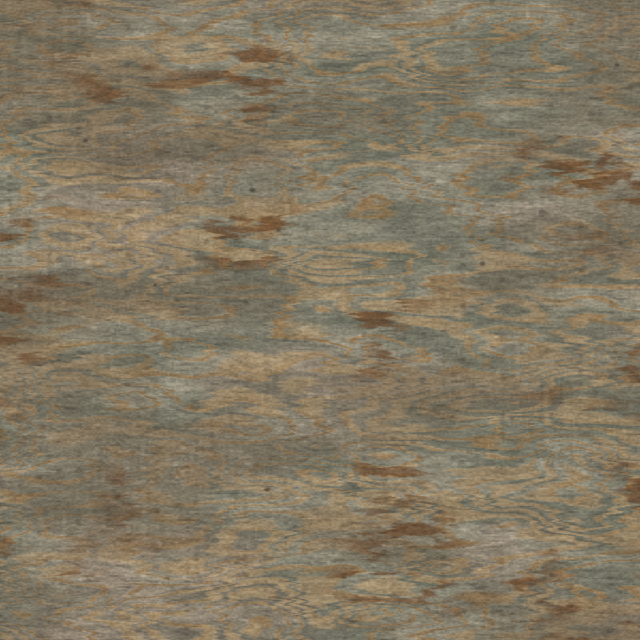
A Shadertoy shader for this texture:

```glsl
// Weathered plywood: the contour lines of a stretched height field give the
// tan and amber growth bands on grey-green wood; fine horizontal fibres,
// worn pale areas, small rust stains and a few dark knots lie over them.

#define COOL_GREY  vec3(0.455, 0.455, 0.395)
#define PALE_GREY  vec3(0.575, 0.555, 0.485)
#define TAN        vec3(0.640, 0.555, 0.425)
#define AMBER      vec3(0.550, 0.430, 0.280)
#define SHADE      vec3(0.430, 0.380, 0.310)
#define RUST       vec3(0.390, 0.255, 0.150)
#define RING_COUNT 10.0
#define FEATHER    0.030
#define FIBRE      0.19
#define KNOTS      7

float hash(vec2 p) {
    return fract(sin(dot(p, vec2(127.1, 311.7))) * 43758.5453);
}

float noise(vec2 p) {
    vec2 cell = floor(p), f = fract(p);
    f = f * f * (3.0 - 2.0 * f);
    return mix(mix(hash(cell), hash(cell + vec2(1, 0)), f.x),
               mix(hash(cell + vec2(0, 1)), hash(cell + vec2(1, 1)), f.x), f.y);
}

float fbm(vec2 p) {
    float sum = 0.0, weight = 0.5;
    for (int i = 0; i < 4; i++) {
        sum += weight * noise(p);
        p = p * 2.03 + vec2(17.3, 9.1);
        weight *= 0.5;
    }
    return sum / 0.9375;
}

// Growth phase: closed, wavy, horizontally stretched contours
float growthPhase(vec2 p) {
    p.y += 0.014 * (noise(p * vec2(15.0, 18.0)) - 0.5);
    float height = 0.64 * noise(p * vec2(4.2, 9.0) + 4.7)
                 + 0.36 * noise(p * vec2(10.0, 27.0) + 31.0);
    return RING_COUNT * height + 0.5 * noise(p * vec2(18.0, 95.0));
}

// Soft dark knots scattered over the board
float knots(vec2 p) {
    float mask = 0.0;
    for (int i = 0; i < KNOTS; i++) {
        float id = float(i);
        vec2 offset = p - vec2(hash(vec2(id, 3.1)), hash(vec2(id, 8.7)));
        float radius = mix(0.004, 0.009, hash(vec2(id, 5.3)));
        offset.y *= 1.3;
        mask = max(mask, 1.0 - smoothstep(0.2 * radius, radius, length(offset)));
    }
    return mask;
}

void mainImage(out vec4 fragColor, in vec2 fragCoord) {
    vec2 p = fragCoord / iResolution.xy;

    // Ragged fibre ends: each thin row slides sideways
    vec2 torn = p;
    torn.x += FEATHER * (noise(p * vec2(9.0, 180.0)) - 0.5);
    torn.x += 0.5 * FEATHER * (noise(p * vec2(24.0, 340.0)) - 0.5);

    // Grey wood, from dark green-grey to worn pale grey
    float wear = fbm(torn * vec2(9.0, 30.0) + 50.0);
    vec3 color = mix(COOL_GREY, PALE_GREY, smoothstep(0.30, 0.74, wear));
    float mauve = smoothstep(0.45, 0.75, fbm(p * vec2(5.0, 8.0) + 71.0));
    color += mauve * vec3(0.025, -0.005, -0.005);

    // Growth bands: soft tan rise, amber edge; narrow where cover is low
    float band = fract(growthPhase(torn));
    float cover = fbm(torn * vec2(8.0, 25.0) + 12.0);
    float start = mix(0.85, 0.15, smoothstep(0.27, 0.73, cover));
    float fade = 1.0 - smoothstep(0.88, 1.0, band);
    float tanMask = smoothstep(start, start + 0.22, band) * fade;
    float edge = smoothstep(0.62, 0.86, band) * fade;
    float bleach = fbm(torn * vec2(12.0, 40.0) + 33.0);
    color = mix(color, TAN * mix(0.90, 1.06, bleach), 0.82 * tanMask);
    color = mix(color, AMBER, edge * mix(0.70, 0.25, smoothstep(0.35, 0.65, cover)));

    // Dark seam on the grey side of each ring
    float seam = smoothstep(0.0, 0.10, band) * (1.0 - smoothstep(0.10, 0.34, band));
    color *= 1.0 - 0.07 * seam;

    // Brown weathering, stronger toward the sides
    float side = smoothstep(0.15, 0.5, abs(p.x - 0.5));
    float dirt = fbm(torn * vec2(5.0, 13.0) + 90.0);
    color = mix(color, SHADE, smoothstep(0.42, 0.74, dirt + 0.06 * side) * 0.50);

    // Small ragged rust stains
    float stain = fbm(torn * vec2(17.0, 46.0) + 140.0);
    float stainArea = smoothstep(0.52, 0.72, fbm(p * vec2(5.0, 8.0) + 23.0) + 0.07 * side);
    color = mix(color, RUST, smoothstep(0.50, 0.64, stain) * stainArea * 0.65);

    // Fine fibres, weave-like grain, short dark pores and pale scuffs
    float fibre = 0.5 * noise(p * vec2(45.0, 230.0)) + 0.5 * noise(p * vec2(130.0, 400.0));
    float grain = noise(p * vec2(300.0, 370.0) + 5.0);
    color *= 1.0 + FIBRE * 1.5 * (fibre - 0.5) + FIBRE * 0.8 * (grain - 0.5);
    float pore = smoothstep(0.72, 0.95, noise(p * vec2(65.0, 240.0) + 60.0));
    color *= 1.0 - 0.13 * pore;
    float scuff = smoothstep(0.74, 0.95, noise(p * vec2(80.0, 190.0) + 200.0));
    color += 0.06 * scuff * smoothstep(0.35, 0.6, wear);

    color = mix(color, 0.55 * SHADE, 0.6 * knots(p));
    fragColor = vec4(color, 1.0);
}
```
